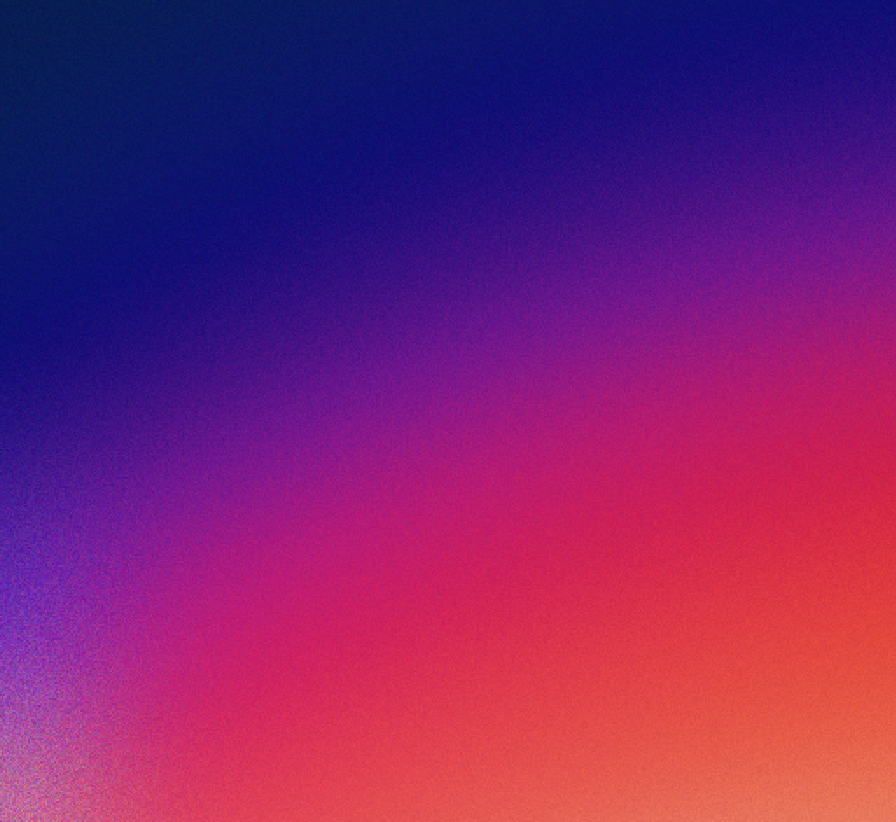
Give the GLSL for this background, as a Shadertoy shader.

```glsl
// Grainy diagonal gradient: navy at the top left, through violet and magenta, to coral.
// A curved diagonal coordinate indexes a smooth colour ramp; a pale lilac glow
// lies over the lower left corner and hashed grain dithers the whole surface.

const vec3 RAMP[11] = vec3[11](
    vec3(.03, .11, .32), vec3(.035, .105, .36), vec3(.045, .085, .41),
    vec3(.075, .055, .46), vec3(.235, .065, .51), vec3(.47, .09, .55),
    vec3(.705, .105, .46), vec3(.815, .135, .355), vec3(.875, .235, .31),
    vec3(.90, .345, .33), vec3(.91, .47, .42));

// Three random values per cell, without sine
vec3 hash32(vec2 p) {
    vec3 q = fract(p.xyx * vec3(.1031, .1030, .0973));
    q += dot(q, q.yxz + 33.33);
    return fract((q.xxy + q.yzz) * q.zyx);
}

vec3 rampStop(int i) {
    return RAMP[clamp(i, 0, 10)];
}

// Catmull-Rom interpolation through evenly spaced stops
vec3 rampColor(float t) {
    float s = clamp(t, 0., 1.) * 10.;
    int i = int(min(floor(s), 9.));
    float f = s - float(i);
    vec3 a = rampStop(i - 1), b = rampStop(i);
    vec3 c = rampStop(i + 1), d = rampStop(i + 2);
    return b + .5 * f * (c - a + f * (2. * a - 5. * b + 4. * c - d
                         + f * (3. * (b - c) + d - a)));
}

void mainImage(out vec4 fragColor, in vec2 fragCoord) {
    vec2 uv = fragCoord / iResolution.xy;
    float down = 1. - uv.y;
    float side = uv.x - .5;

    // Grain cells are a fixed fraction of the canvas height
    vec2 cell = floor(fragCoord / iResolution.y * 470.);
    vec3 grain = hash32(cell) + hash32(cell + 719.) - 1.;

    // Curved bands, with grain dissolving their borders
    float band = down + .42 * side - .24 * side * side;
    vec3 color = rampColor((band + .025 * grain.x + .25) / 1.4);

    // Cooler reds on the left, warmer reds on the right
    color.b -= .13 * side * smoothstep(.35, .7, band);

    // Pale glow in the lower left corner
    float glow = smoothstep(.4, 1., down) * exp(-pow(uv.x / .15, 2.));
    vec3 glowColor = mix(vec3(.25, .35, 1.), vec3(.7, .68, .78),
                         smoothstep(.7, 1., down));
    color = mix(color, glowColor, .5 * glow);

    // Coloured grain, strongest inside the glow
    color += grain * (.025 + .12 * glow);
    fragColor = vec4(clamp(color, 0., 1.), 1.);
}
```
